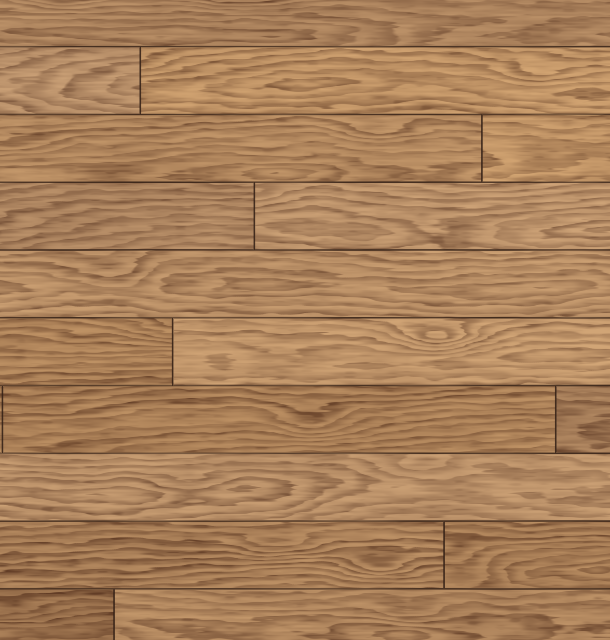
A Shadertoy shader for this texture:

```glsl
// Oiled oak floor: ten rows of long planks with staggered end joints.
// Grain is the ring field of a log cut lengthwise, bent by layered sines
// and small knots, then covered with stretched fibre and pore noise.

#define ROW_H 0.1059       // plank width, in canvas heights
#define FIRST_EDGE 0.0729  // visible part of the top row
#define PLANK_LEN 0.907    // plank length, in canvas widths
#define RINGS 8.5          // growth rings per plank width
#define RING_DEPTH 0.43    // darkness of the rings
#define FIBRE_DEPTH 0.20   // contrast of the fine fibres
#define GAP 0.0011         // half width of a joint
#define DARK_WOOD vec3(0.42, 0.275, 0.18)
#define LIGHT_WOOD vec3(0.79, 0.62, 0.445)
#define JOINT vec3(0.20, 0.125, 0.085)

// Per row, top to bottom: joint position (2 = none), left tone, right tone,
// offset of the left plank from the heart of the log (large = straight grain)
const vec4 ROWS[10] = vec4[10](
    vec4(2.000, 0.76, 0.76, 0.30), vec4(0.230, 0.92, 0.96, 0.05),
    vec4(0.790, 0.83, 0.95, 0.40), vec4(0.417, 0.78, 0.95, 0.75),
    vec4(2.000, 0.90, 0.90, 0.02), vec4(0.283, 0.74, 0.98, 0.90),
    vec4(0.911, 0.75, 0.66, 0.80), vec4(2.000, 0.92, 0.92, 0.05),
    vec4(0.728, 0.75, 0.68, 0.95), vec4(0.187, 0.56, 0.78, 0.10));

float hash(vec2 p) {
    vec3 a = fract(vec3(p.xyx) * 0.1031);
    a += dot(a, a.yzx + 33.33);
    return fract((a.x + a.y) * a.z);
}

float noise(vec2 p) {
    vec2 i = floor(p), f = fract(p);
    f = f * f * (3.0 - 2.0 * f);
    return mix(mix(hash(i), hash(i + vec2(1, 0)), f.x),
               mix(hash(i + vec2(0, 1)), hash(i + vec2(1, 1)), f.x), f.y);
}

// Smooth wandering field in about -1..1
float waves(vec2 p) {
    float sum = 0.0, amp = 0.5;
    for (int i = 0; i < 4; i++) {
        sum += amp * sin(p.x + 1.6 * sin(p.y + float(i)));
        p = mat2(1.5, 0.5, -0.6, 1.6) * p + 1.9;
        amp *= 0.55;
    }
    return sum;
}

// Ring count at g: x along and y across the plank, in plank widths
float ringField(vec2 g, float seed, float offset) {
    float heart = 9.0 * hash(vec2(seed, 3.0));
    float slope = mix(0.035, 0.10, hash(vec2(seed, 5.0)));
    float depth = slope * (g.x - heart) + 0.13 * sin(g.x * 1.05 + seed);
    float across = g.y - offset + 0.06 * sin(g.x * 0.7 + seed * 2.0);
    float rings = RINGS * length(vec2(across, depth));
    rings += 0.65 * waves(vec2(g.x * 0.8 + seed, g.y * 2.6));
    rings += 0.55 * (noise(vec2(g.x * 2.2 + seed, g.y * 9.0)) - 0.5);
    rings += 0.30 * (noise(vec2(g.x * 5.0, g.y * 34.0 + seed)) - 0.5);

    // Knots and eyes push the rings aside
    for (int i = 0; i < 3; i++) {
        vec2 id = vec2(seed, 11.0 + float(i));
        vec2 centre = vec2(9.0 * hash(id), 0.7 * hash(id + 7.0) - 0.35);
        vec2 k = (g - centre) / vec2(0.6, 0.2);
        rings += 2.4 * hash(id + 13.0) * exp(-dot(k, k));
    }
    return rings;
}

void mainImage(out vec4 fragColor, in vec2 fragCoord) {
    vec2 q = fragCoord / iResolution.y;
    float aspect = iResolution.x / iResolution.y;
    float px = 1.0 / iResolution.y;

    // Row, plank and position inside it
    float s = (1.0 - q.y - FIRST_EDGE) / ROW_H + 1.0;
    float row = clamp(floor(s), 0.0, 9.0);
    vec4 info = ROWS[int(row)];
    float x = q.x / aspect;
    float right = step(info.x, x);
    float seed = 1.0 + row * 3.7 + right * 41.3;
    float offset = mix(info.w, 0.5 * hash(vec2(seed, 1.0)) - 0.25, right);
    vec2 g = vec2(q.x / ROW_H, s - row - 0.5);

    // Rings: soft on one side, sharp on the other
    float rings = ringField(g, seed, offset);
    float phase = fract(rings);
    float edge = clamp(fwidth(rings), 0.15, 0.5);
    float ring = smoothstep(0.15, 0.85, phase) * (1.0 - smoothstep(1.0 - edge, 1.0, phase));
    ring *= 0.55 + 0.6 * hash(vec2(floor(rings) + 40.0, seed));

    // Fibres, dark pores and broad shading
    float fibre = noise(q * vec2(24.0, 300.0) + seed) - 0.5;
    float pores = smoothstep(0.55, 0.9, noise(q * vec2(45.0, 330.0) + 3.0 * seed));
    float shade = waves(vec2(g.x * 0.5 + seed, g.y * 1.5 + seed));
    float tone = mix(info.y, info.z, right) + 0.06 * shade + FIBRE_DEPTH * fibre;
    tone -= RING_DEPTH * ring + pores * (0.06 + 0.16 * ring);

    vec3 color = mix(DARK_WOOD, LIGHT_WOOD, clamp(tone, -0.1, 1.08));
    color *= 1.0 + vec3(0.02, 0.0, -0.07) * (hash(vec2(seed, 9.0)) - 0.4);

    // Joints between rows and at plank ends
    float rowGap = (0.5 - abs(g.y)) * ROW_H;
    float endGap = min(abs(x - info.x), abs(x - info.x + PLANK_LEN)) * aspect;
    float rowLine = 1.0 - smoothstep(GAP - 0.5 * px, GAP + 0.7 * px, rowGap);
    float endLine = 1.0 - smoothstep(GAP - 0.5 * px, GAP + 0.7 * px, endGap);
    float wear = 0.5 + 0.4 * noise(vec2(q.x * 9.0, row * 5.0));
    color = mix(color, JOINT, max(rowLine * wear, endLine * 0.88));
    fragColor = vec4(color, 1.0);
}
```
